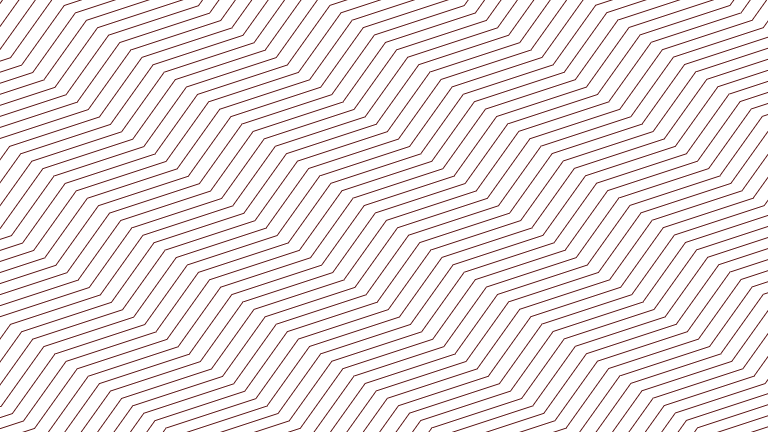
Write a WebGL 1 fragment shader that draws this pattern.

```glsl
precision highp float;

uniform vec2 u_resolution;

// Lengths are in canvas heights.
const vec3 PAPER = vec3(1.0);
const vec3 INK = vec3(0.30, 0.0, 0.0);
const float LINE_WIDTH = 0.00204;
const vec2 ANCHOR = vec2(0.3308, 0.4553);   // one upper-left corner
const vec2 STEP = vec2(0.02572, -0.01715);  // from one line to the next
const vec2 SHALLOW = vec2(0.2079, 0.0681);  // first leg of the zigzag
const vec2 STEEP = vec2(0.0986, 0.1380);    // second leg of the zigzag

float cross2(vec2 a, vec2 b) {
    return a.x * b.y - a.y * b.x;
}

// Distance to the nearest of the parallel lines along one leg.
float legDistance(vec2 p, vec2 leg) {
    float lineIndex = cross2(p, leg) / cross2(STEP, leg);
    float spacing = abs(cross2(STEP, leg)) / length(leg);
    return abs(fract(lineIndex + 0.5) - 0.5) * spacing;
}

float zigzagDistance(vec2 p) {
    vec2 period = SHALLOW + STEEP;
    vec2 q = p - ANCHOR;
    q -= period * floor(cross2(q, STEP) / cross2(period, STEP));

    // Corners lie along STEP, which divides the two kinds of leg.
    float legProgress = cross2(q, STEP) / cross2(SHALLOW, STEP);
    return legProgress < 1.0 ? legDistance(q, SHALLOW)
                             : legDistance(q - SHALLOW, STEEP);
}

// Share of a pixel-wide box covered by the line, also for thin lines.
float lineCoverage(float dist, float pixel) {
    float halfWidth = 0.5 * LINE_WIDTH;
    float high = min(dist + 0.5 * pixel, halfWidth);
    float low = max(dist - 0.5 * pixel, -halfWidth);
    return max(high - low, 0.0) / pixel;
}

void main() {
    float pixel = 1.0 / u_resolution.y;
    vec2 p = gl_FragCoord.xy * pixel;
    float ink = lineCoverage(zigzagDistance(p), pixel);
    gl_FragColor = vec4(mix(PAPER, INK, ink), 1.0);
}
```
